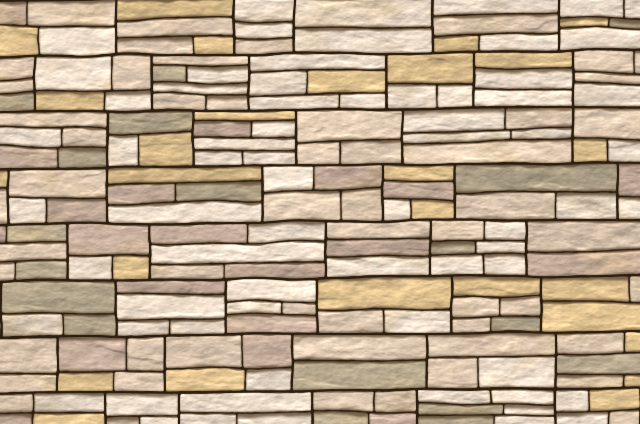
Reproduce this texture procedurally as a WebGL 2 fragment shader.

```glsl
#version 300 es
precision highp float;
// Dry-stacked ledgestone wall: courses of panels, split into strips and rough stones.
uniform vec2 u_resolution;
out vec4 outColor;

// Layout, in units of the canvas height
const float COURSES = 7.55;
const float PANEL_WIDTH = 0.275;
const float WALL_TILT = 0.009;
const float CORNER = 0.007;
const float THIN_GAP = 0.0007;
const float WIDE_GAP = 0.0022;
const float MAX_OVERHANG = 0.013;
const float RELIEF = 1.15;
// Colours
const vec3 CREAM = vec3(0.93, 0.865, 0.795);
const vec3 BEIGE = vec3(0.87, 0.785, 0.695);
const vec3 GOLD = vec3(0.87, 0.755, 0.56);
const vec3 SAGE = vec3(0.70, 0.645, 0.545);
const vec3 MAUVE = vec3(0.76, 0.665, 0.60);
const vec3 SHADE = vec3(0.33, 0.25, 0.165);
const vec3 JOINT = vec3(0.18, 0.125, 0.065);

float hash(vec2 p) {
  vec3 q = fract(vec3(p.xyx) * 0.1031);
  q += dot(q, q.yzx + 33.33);
  return fract((q.x + q.y) * q.z);
}
float noise(vec2 p) {
  vec2 i = floor(p), f = fract(p);
  f = f * f * (3.0 - 2.0 * f);
  return mix(mix(hash(i), hash(i + vec2(1, 0)), f.x),
             mix(hash(i + vec2(0, 1)), hash(i + vec2(1, 1)), f.x), f.y);
}
float fbm(vec2 p) {
  float sum = 0.0, gain = 0.5;
  for (int i = 0; i < 5; i++, gain *= 0.5) {
    sum += gain * noise(p);
    p = mat2(1.6, 0.9, -0.9, 1.6) * p + 17.3;
  }
  return sum;
}
// Uneven division of 0..count; the two ends stay fixed
float divider(float i, float count, float seed, float jitter) {
  bool inner = i > 0.5 && i < count - 0.5;
  return i + (inner ? jitter * (hash(vec2(i, seed)) - 0.5) : 0.0);
}
// Returns the low edge, high edge and index of the part holding x
vec3 part(float x, float count, float seed, float jitter) {
  float i = floor(x);
  if (x < divider(i, count, seed, jitter)) i -= 1.0;
  else if (x >= divider(i + 1.0, count, seed, jitter)) i += 1.0;
  return vec3(divider(i, count, seed, jitter), divider(i + 1.0, count, seed, jitter), i);
}
// Rough face with broken horizontal ledges
float relief(vec2 p) {
  float ledge = smoothstep(0.44, 0.56, fbm(p * vec2(7.0, 20.0) + 5.0));
  return fbm(p * vec2(20.0, 38.0)) + 0.22 * ledge;
}
vec3 stoneColour(float pick) {
  return pick < 0.42 ? CREAM : pick < 0.66 ? BEIGE : pick < 0.82 ? GOLD : pick < 0.91 ? SAGE : MAUVE;
}

void main() {
  float pixel = 1.0 / u_resolution.y;
  vec2 p = gl_FragCoord.xy * pixel;
  vec2 wobble = vec2(noise(p * vec2(14.0, 22.0)), noise(p * vec2(10.0, 17.0) + 40.0)) - 0.5;
  vec2 w = p + wobble * vec2(0.004, 0.008);
  // Course, counted from the top
  float courseHeight = 1.0 / COURSES;
  float v = (1.0 - w.y + WALL_TILT * w.x) * COURSES;
  float course = floor(v), down = v - course;
  // Panel within the course
  float across = w.x / PANEL_WIDTH + 10.0 + hash(vec2(course, 3.7));
  vec3 panel = part(across, 1000.0, course + 11.0, 0.65);
  float panelSeed = 1.0 + 500.0 * hash(vec2(panel.z, course + 71.0));
  float panelSpan = panel.y - panel.x, u = (across - panel.x) / panelSpan;
  // Strip within the panel, with slanting inner seams
  float strips = 2.0 + floor(2.1 * hash(vec2(panelSeed, 5.0)));
  float slant = 0.5 * (hash(vec2(panelSeed, 9.0)) - 0.5);
  float s = (down + slant * down * (1.0 - down) * (u - 0.5)) * strips;
  vec3 strip = part(s, strips, panelSeed, 0.55);
  // Stone within the strip
  float stripSeed = panelSeed + 13.7 * strip.z;
  float stones = 1.0 + floor(1.2 * hash(vec2(stripSeed, 2.0)) + 0.5 * panelSpan);
  vec3 stone = part(u * stones, stones, stripSeed, 0.65);
  vec2 id = vec2(stripSeed, stone.z * 7.0 + course);
  // Distances to the stone's edges
  vec2 scale = vec2(PANEL_WIDTH * panelSpan / stones, courseHeight / strips);
  vec2 local = vec2(u * stones - stone.x, s - strip.x) * scale;
  vec2 size = vec2(stone.y - stone.x, strip.y - strip.x) * scale;
  vec2 q = abs(local - 0.5 * size) - 0.5 * size + CORNER;
  float inside = CORNER - length(max(q, 0.0)) - min(max(q.x, q.y), 0.0);
  inside -= 0.0035 * max(fbm(p * 55.0 + id) - 0.42, 0.0);
  // Relief lit from the upper left
  vec2 face = p + vec2(hash(id), hash(id + 4.0)) * 30.0;
  float slope = relief(face + vec2(-0.0015, 0.0035)) - relief(face);
  float light = 1.0 - RELIEF * slope + 0.10 * (hash(id + 8.0) - 0.5);
  // Base colour with stains and fine grain
  float stain = smoothstep(0.45, 0.75, fbm(face * vec2(9.0, 15.0)));
  vec3 colour = mix(stoneColour(hash(id + 21.0)), GOLD * 0.95, 0.45 * stain * hash(id + 33.0));
  colour *= light * (0.94 + 0.12 * fbm(face * 90.0));
  // Overhang shadow above, lit lip, undercut below
  float rough = 0.006 * (noise(face * vec2(32.0, 12.0)) - 0.5);
  float overhang = MAX_OVERHANG * pow(hash(id + 55.0), 2.0) + 0.003;
  float shadow = 1.0 - smoothstep(0.35 * overhang, overhang + 0.002, local.y + rough);
  float under = 1.0 - smoothstep(0.0, 0.010, size.y - local.y + rough);
  float lip = smoothstep(0.002, 0.005, local.y) * (1.0 - smoothstep(0.005, 0.013, local.y));
  colour = mix(colour * (1.0 + 0.07 * lip), SHADE, max(0.72 * shadow, 0.50 * under));
  colour = mix(SHADE, colour, mix(0.62, 1.0, smoothstep(0.0, 0.007, inside)));
  // Joints, widest along courses and panel sides
  float sideGap = min(u, 1.0 - u) * PANEL_WIDTH * panelSpan;
  float border = min(min(down, 1.0 - down) * courseHeight, sideGap);
  float gap = mix(WIDE_GAP, THIN_GAP, smoothstep(0.001, 0.006, border));
  float soft = max(0.0018, pixel);
  colour = mix(JOINT, colour, smoothstep(gap - 0.5 * soft, gap + soft, inside));
  outColor = vec4(clamp(colour, 0.0, 1.0), 1.0);
}
```
